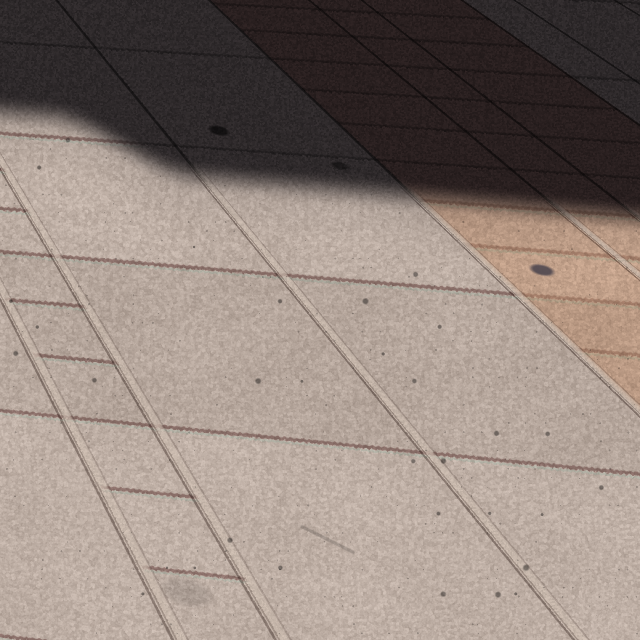
A three.js fragment shader for this texture:

```glsl
// Sunlit stone paving in perspective, with a soft shadow over its far end.
#define VANISH vec2(-0.768, -1.048)
#define LANE 0.2275
#define ROW 0.102
#define GRAIN_SCALE 210.0
#define GRAIN_GAIN 1.5
#define STONE_DARK vec3(0.685, 0.625, 0.585)
#define STONE_PALE vec3(0.785, 0.725, 0.685)
#define CLAY_TINT vec3(1.02, 0.92, 0.84)
#define STONE_SHADE vec3(0.178, 0.160, 0.165)
#define CLAY_SHADE vec3(0.160, 0.122, 0.122)

varying vec2 vUv;

vec2 hash2(vec2 p) {
  return fract(sin(vec2(dot(p, vec2(127.1, 311.7)), dot(p, vec2(269.5, 183.3)))) * 43758.5);
}

// Smooth cellular noise: x is the blended pebble tone, y the nearest distance.
vec2 pebbles(vec2 p) {
  vec2 cell = floor(p), f = p - cell;
  float total = 0.0, tone = 0.0, nearest = 4.0;
  for (int j = -1; j <= 1; j++) {
    for (int i = -1; i <= 1; i++) {
      vec2 g = vec2(float(i), float(j));
      vec2 h = hash2(cell + g);
      vec2 d = g + h - f;
      float d2 = dot(d, d), w = exp(-9.0 * d2);
      total += w;
      tone += w * hash2(cell + g + 57.0).x;
      nearest = min(nearest, d2);
    }
  }
  return vec2(tone / total, sqrt(nearest));
}

// Sparse dark specks, one candidate per cell.
float specks(vec2 p, float chance) {
  vec2 cell = floor(p), h = hash2(cell + 9.0);
  float radius = 0.06 + 0.1 * h.y;
  float d = length(fract(p) - 0.25 - 0.5 * h.yx);
  return step(h.x, chance) * (1.0 - smoothstep(radius * 0.4, radius, d));
}

float band(float x, float centre, float halfWidth) {
  return 1.0 - smoothstep(halfWidth * 0.4, halfWidth * 1.5, abs(x - centre));
}

float oval(vec2 p, vec2 centre, vec2 radius) {
  vec2 d = p - centre;
  d.y -= 0.2 * d.x;
  return 1.0 - smoothstep(0.65, 1.2, length(d / radius));
}

float scuff(vec2 p, vec2 a, vec2 b) {
  vec2 ab = b - a;
  float along = clamp(dot(p - a, ab) / dot(ab, ab), 0.0, 1.0);
  return 1.0 - smoothstep(0.001, 0.004, length(p - a - along * ab));
}

// Signed offset to the nearest line of a repeating set.
float repeatOffset(float x, float period) {
  return x - period * floor(x / period + 0.5);
}

void main() {
  // q runs downward from the far end.
  vec2 q = vec2(vUv.x, 1.0 - vUv.y);

  // Ground coordinates: lane across, row in depth.
  float lane = (q.x - VANISH.x) / (q.y - VANISH.y);
  float depth = 1.0 / ((q.y - 0.056 * q.x) / (1.0 + 0.0676 * q.x) - VANISH.y);
  float row = (0.7959 - depth) / ROW;
  float rowScale = ROW / (depth * depth);

  float clay = smoothstep(1.043, 1.048, lane) * (1.0 - smoothstep(1.42, 1.425, lane));
  float strip = step(0.512, lane) * step(lane, 0.5905);
  float slabs = step(0.6, lane) * step(lane, 1.1);

  // Stone surface
  vec2 grain = pebbles(q * GRAIN_SCALE);
  float fine = pebbles(q * GRAIN_SCALE * 1.9 + 31.0).x;
  float patches = sin(q.x * 17.0 + 2.0 * sin(q.y * 11.0)) * sin(q.y * 21.0 + sin(q.x * 13.0));
  float middleRow = 1.0 - smoothstep(0.48, 0.52, abs(row - 1.5));
  float tone = 0.6 + GRAIN_GAIN * (0.6 * grain.x + 0.4 * fine - 0.5);
  tone += 0.12 * patches - 0.28 * middleRow - 0.25 * smoothstep(0.5, 0.9, grain.y);
  vec3 lit = mix(STONE_DARK, STONE_PALE, tone) * mix(vec3(1.0), CLAY_TINT, clay);
  vec3 shade = mix(STONE_SHADE, CLAY_SHADE, clay) * (0.82 + 0.36 * fine);

  // Cross joints: whole rows on slabs, thirds on the strip and the clay.
  float period = max(strip, clay) > 0.5 ? 1.0 / 3.0 : 1.0;
  float across = repeatOffset(row, period) * rowScale;
  across += 0.0007 * sin(q.x * 640.0) + 0.0016 * (fine - 0.5);
  float cut = band(across, 0.0, 0.0027);
  lit *= 1.0 - cut * mix(vec3(0.27, 0.36, 0.36), vec3(0.16, 0.22, 0.24), clay);
  lit *= 1.0 + vec3(-0.07, 0.0, -0.01) * band(across, 0.0052, 0.0018);
  shade *= 1.0 - 0.28 * band(across, 0.0, 0.0018);

  // Long joints: a pale ridge between two dark grooves.
  float along = repeatOffset(lane - 0.5905, LANE);
  float second = repeatOffset(lane - 0.512, LANE);
  if (slabs < 0.5 && abs(second) < abs(along)) along = second;
  along += 0.0006 * (fine - 0.5);
  float ridge = band(along, 0.001, 0.0045);
  float grooves = band(along, -0.0052, 0.0012) + 0.6 * band(along, -0.0022, 0.0008);
  grooves += 0.45 * band(along, 0.0065, 0.0009);
  lit = mix(lit, vec3(0.79, 0.73, 0.68) * (0.94 + 0.12 * fine), 0.7 * ridge);
  lit *= 1.0 - min(grooves, 1.0) * vec3(0.30, 0.33, 0.34);
  shade *= 1.0 - 0.5 * band(along, -0.001, 0.0022);

  // Small marks and wear
  lit *= 1.0 - 0.4 * specks(q * 24.0, 0.10) - 0.22 * specks(q * 70.0 + 5.0, 0.12);
  lit *= 1.0 - 0.16 * scuff(q, vec2(0.472, 0.823), vec2(0.552, 0.863));
  lit *= 1.0 - 0.10 * oval(q, vec2(0.292, 0.925), vec2(0.04, 0.022));
  lit = mix(lit, vec3(0.31, 0.28, 0.31), 0.9 * oval(q, vec2(0.847, 0.422), vec2(0.019, 0.0085)));
  shade *= 1.0 - 0.6 * oval(q, vec2(0.342, 0.204), vec2(0.016, 0.0075));
  shade *= 1.0 - 0.4 * oval(q, vec2(0.531, 0.259), vec2(0.014, 0.006));

  // Shadow edge, lifted at the left, with a soft fringe.
  float edge = 0.245 + 0.094 * q.x - 0.073 * (1.0 - smoothstep(0.078, 0.306, q.x));
  float sun = smoothstep(-0.026, 0.03, q.y - edge);
  sun *= 0.9 + 0.1 * smoothstep(0.0, 0.1, q.y - edge);
  gl_FragColor = vec4(mix(shade, lit, sun), 1.0);
}
```
